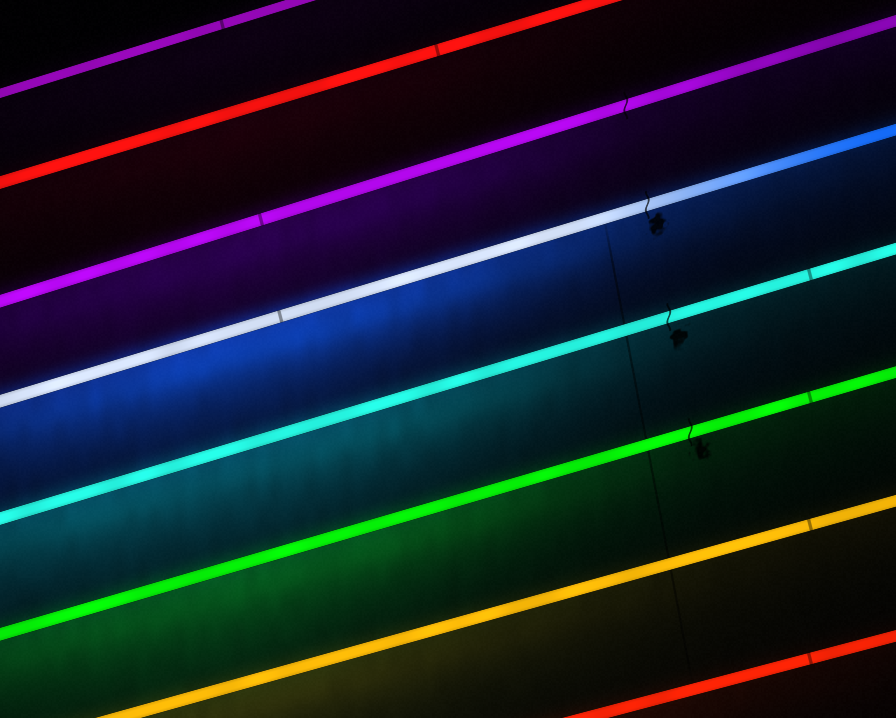
Give the GLSL for this background, as a WebGL 1 fragment shader.

```glsl
precision highp float;

uniform vec2 u_resolution;

#define ASPECT 1.25
#define TUBES 8
#define HALF_WIDTH 0.0088
#define GLOW_REACH 0.075
#define GLOW_GAIN 1.15
#define GRAIN 0.012

float hash(vec2 p) {
  p = fract(p * vec2(0.1031, 0.1137));
  p += dot(p, p.yx + 33.33);
  return fract((p.x + p.y) * p.x * 97.3);
}

float noise(vec2 p) {
  vec2 i = floor(p), f = fract(p);
  f = f * f * (3.0 - 2.0 * f);
  return mix(mix(hash(i), hash(i + vec2(1, 0)), f.x),
             mix(hash(i + vec2(0, 1)), hash(i + vec2(1, 1)), f.x), f.y);
}

// Tube colour in rgb, mounting height error in a
vec4 tubeStyle(float i) {
  if (i < 0.5) return vec4(0.60, 0.03, 0.74, -0.007);
  if (i < 1.5) return vec4(1.00, 0.07, 0.06, 0.015);
  if (i < 2.5) return vec4(0.74, 0.03, 0.98, -0.001);
  if (i < 3.5) return vec4(0.86, 0.91, 1.00, 0.012);
  if (i < 4.5) return vec4(0.15, 0.98, 0.90, 0.004);
  if (i < 5.5) return vec4(0.02, 0.98, 0.03, 0.001);
  if (i < 6.5) return vec4(1.00, 0.74, 0.03, 0.0);
  return vec4(1.00, 0.14, 0.02, -0.005);
}

// Light each tube throws on the wall
vec3 wallGlow(float i) {
  if (i < 0.5) return vec3(0.05, 0.00, 0.07);
  if (i < 1.5) return vec3(0.10, 0.00, 0.01);
  if (i < 2.5) return vec3(0.15, 0.00, 0.33);
  if (i < 3.5) return vec3(0.00, 0.25, 0.62);
  if (i < 4.5) return vec3(0.00, 0.32, 0.29);
  if (i < 5.5) return vec3(0.01, 0.29, 0.01);
  if (i < 6.5) return vec3(0.20, 0.13, 0.00);
  return vec3(0.20, 0.02, 0.00);
}

// Tubes fan out slightly towards the lower right
float tubeHeight(float i, float t, float error) {
  float left = 0.877 - 0.1448 * i - 0.0015 * i * i;
  float right = 1.259 - 0.136 * i - 0.0039 * i * i;
  return mix(left + error, right + 0.3 * error, t);
}

float stroke(float d, float halfWidth, float px) {
  return 1.0 - smoothstep(halfWidth - px, halfWidth + px, abs(d));
}

void main() {
  vec2 uv = gl_FragCoord.xy / u_resolution;
  vec2 p = uv * vec2(ASPECT, 1.0);
  float px = 0.7 / u_resolution.y;
  float spread = (uv.x - 0.27) / 0.42;
  float along = 0.2 + 0.8 * exp(-spread * spread);

  vec3 wall = vec3(0.004, 0.002, 0.008);
  vec3 light = vec3(0.0);
  float cover = 0.0, shade = 0.0;

  for (int k = 0; k < TUBES; k++) {
    float i = float(k);
    vec4 style = tubeStyle(i);
    float d = (p.y - tubeHeight(i, uv.x, style.a)) * 0.956;

    // Wall glow, strongest a little below the tube
    float below = max(-d, 0.0);
    float falloff = exp(-below / GLOW_REACH) + 0.22 * exp(-below / 0.2);
    float patches = 0.85 + 0.3 * noise(vec2(p.x * 3.0 + i * 7.0, d * 8.0));
    vec3 glow = wallGlow(i) * GLOW_GAIN;
    wall += glow * along * patches * falloff * smoothstep(0.035, -0.05, d);
    wall += glow * 0.3 * exp(-abs(d) / 0.014);

    // Tube body, cooling to blue at the end of the white one
    vec3 tint = style.rgb;
    if (k == 3) tint = mix(tint, vec3(0.08, 0.43, 1.0), smoothstep(0.6, 1.0, uv.x));
    if (k == 2) tint *= 1.0 - 0.28 * smoothstep(0.6, 0.95, uv.x);
    float thin = k == 0 ? 0.75 : 1.0 - 0.08 * uv.x;
    float body = stroke(d, HALF_WIDTH * thin, px);
    tint *= 0.94 + 0.1 * noise(vec2(p.x * 25.0, i * 9.0));
    tint *= 1.0 - 0.12 * smoothstep(0.003, HALF_WIDTH, abs(d));

    // Joints between tube lengths
    float clampX = 0.873 + 0.03 * (i - 2.0);
    float spliceX = k > 3 ? 1.13 : (k == 1 ? 0.61 : 0.31 + 0.027 * i);
    float splice = stroke(p.x - spliceX + d * 0.25, 0.0022, px);
    tint *= 1.0 - 0.4 * splice;

    // Clamp wire and its dark fixing on the middle tubes
    if (k > 1 && k < 6) {
      float bend = 0.002 * sin(d * 260.0);
      float wire = stroke(p.x - clampX - bend, 0.0013, px) * stroke(d, 0.019, px);
      vec2 q = vec2(p.x - clampX - 0.014, d + 0.028);
      float rough = 0.012 * noise(q * 190.0 + i * 13.0);
      float fixing = 1.0 - smoothstep(0.006, 0.014, length(q * vec2(0.85, 0.75)) + rough - 0.004);
      tint *= 1.0 - 0.7 * wire;
      shade = max(shade, max(0.7 * wire, (k == 2 ? 0.0 : 0.85) * fixing));
    }
    light = mix(light, tint, body);
    cover = max(cover, body);
  }

  // Panel seam running down the wall
  float seamX = 0.844 + (0.69 - p.y) * 0.19;
  float seam = stroke(p.x - seamX, 0.0016, px) * smoothstep(0.72, 0.62, p.y) * smoothstep(0.04, 0.09, p.y);
  wall *= (1.0 - 0.45 * seam) * (1.0 - shade);
  wall *= 0.94 + 0.12 * noise(p * vec2(60.0, 25.0));
  wall += GRAIN * (hash(floor(p * 410.0)) - 0.5);

  gl_FragColor = vec4(mix(max(wall, 0.0), light, cover), 1.0);
}
```
